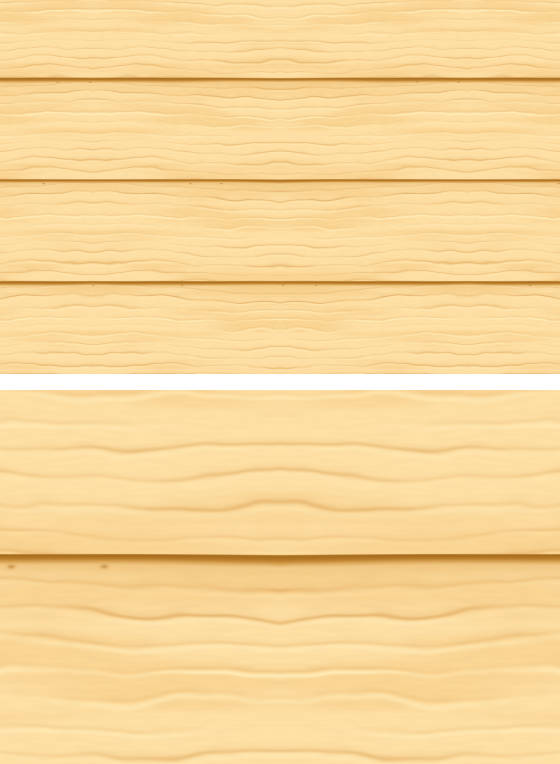
Top: the whole. Bottom: its middle third, enlarged.
Write a Shadertoy shader that draws this texture.

```glsl
#define BOARD_HEIGHT 0.2715
#define FIRST_SEAM 0.791
#define MIRROR_PERIOD 1.0
#define GRAIN_ROWS 11.0
#define GRAIN_DEPTH 0.85
#define BOARD_VARIATION 0.2
#define SEAM_WIDTH 0.0095
#define SHADOW_FADE 0.010
#define SPECK_CELL 0.09

const vec3 CREAM  = vec3(0.993, 0.875, 0.645);
const vec3 HONEY  = vec3(0.978, 0.835, 0.580);
const vec3 GROOVE = vec3(0.880, 0.670, 0.380);
const vec3 GLOW   = vec3(1.000, 0.920, 0.715);
const vec3 SHADOW = vec3(0.850, 0.630, 0.320);
const vec3 SEAM_DARK  = vec3(0.660, 0.430, 0.120);
const vec3 SEAM_LIGHT = vec3(0.800, 0.570, 0.240);

float hash(vec2 p) {
    return fract(sin(dot(p, vec2(127.1, 311.7))) * 43758.5);
}

vec2 gradient(vec2 cell) {
    float angle = 6.2832 * hash(cell);
    return vec2(cos(angle), sin(angle));
}

float gradientNoise(vec2 p) {
    vec2 i = floor(p), f = fract(p);
    vec2 u = f * f * f * (f * (f * 6.0 - 15.0) + 10.0);
    vec2 e = vec2(1.0, 0.0);
    float low  = mix(dot(gradient(i), f), dot(gradient(i + e), f - e), u.x);
    float high = mix(dot(gradient(i + e.yx), f - e.yx),
                     dot(gradient(i + 1.0), f - 1.0), u.x);
    return mix(low, high, u.y);
}

float bell(float x, float width) {
    x /= width;
    return exp(-x * x);
}

// Embossed wood grain: x is mirrored, v runs from 0 at a board's top to 1
vec3 woodGrain(float x, float v, float board) {
    float seed = board * BOARD_VARIATION;
    float tone = gradientNoise(vec2(x * 2.5 + seed, v * 5.0 + 7.0))
               + 0.5 * gradientNoise(vec2(x * 6.0, v * 18.0 + seed));
    vec3 color = mix(CREAM, HONEY, smoothstep(-0.15, 0.5, tone));

    // Long wavy rows, sagging toward the mirror axis near the top
    float rows = v * GRAIN_ROWS
               - 0.40 * cos(6.2832 * x / MIRROR_PERIOD) * (1.0 - v)
               + 0.75 * gradientNoise(vec2(x * 4.0 + 3.0, v * 2.5 + seed))
               + 0.38 * gradientNoise(vec2(x * 10.0 + seed, v * 6.0 + 20.0))
               + 0.14 * gradientNoise(vec2(x * 27.0, v * 11.0 + seed));
    float row = floor(rows + 0.5);
    float offset = rows - row;

    // Each line fades along its length; the top and bottom ones run on
    float middle = smoothstep(0.2, 0.35, v) * (1.0 - smoothstep(0.55, 0.7, v));
    float presence = smoothstep(-0.4, 0.2,
        gradientNoise(vec2(x * 4.5 + seed, row * 3.7 + 0.5)));
    float weight = mix(max(presence, 0.45), presence, middle)
                 * (0.55 + 0.45 * hash(vec2(row, 4.0)));

    // Soft slope above, crisp groove, bright lip below
    float slope = bell(offset, offset < 0.0 ? 0.24 : 0.08);
    float groove = bell(offset, 0.075);
    float lip = bell(offset - 0.19, 0.09);
    float dark = (0.28 * slope + 0.62 * groove) * mix(1.0, 0.35, middle);
    color = mix(color, GROOVE, GRAIN_DEPTH * weight * dark);
    color = mix(color, GLOW, weight * lip * mix(0.4, 0.95, middle));

    // Fine streaks
    return color + 0.016 * gradientNoise(vec2(x * 45.0, v * 70.0 + seed));
}

void mainImage(out vec4 fragColor, in vec2 fragCoord) {
    float pixel = 1.0 / iResolution.y;
    vec2 p = fragCoord * pixel;
    float centered = p.x - 0.5 * iResolution.x * pixel;
    float x = abs(fract(centered / MIRROR_PERIOD + 0.5) - 0.5) * MIRROR_PERIOD;

    // Overlapping boards with slightly uneven lower edges
    float nearest = floor((FIRST_SEAM - p.y) / BOARD_HEIGHT + 0.5);
    float wobble = 0.002 * gradientNoise(vec2(x * 4.0, nearest * 2.3 + 0.4));
    float v = (FIRST_SEAM + wobble - p.y) / BOARD_HEIGHT;
    float board = floor(v);
    vec3 color = woodGrain(x, v - board, board);

    // Shadow cast below each edge, then the dark gap itself
    float below = (v - nearest) * BOARD_HEIGHT;
    float edge = smoothstep(-pixel, pixel, below);
    float shade = edge * exp(-max(below, 0.0) / SHADOW_FADE);
    float width = SEAM_WIDTH
                * (1.0 + 0.5 * gradientNoise(vec2(x * 5.0 + 9.0, nearest + 0.5)));
    float gap = edge * (1.0 - smoothstep(0.5 * width, 1.3 * width, below));
    vec3 seam = mix(SEAM_DARK, SEAM_LIGHT, smoothstep(0.1, 0.9, below / width));
    color = mix(color, SHADOW, 0.8 * shade);
    color = mix(color, seam, gap);

    // Sparse dirt specks caught under the edge
    float cell = floor(p.x / SPECK_CELL);
    vec2 id = vec2(cell, nearest + 10.0);
    vec2 speck = vec2((cell + 0.2 + 0.6 * hash(id)) * SPECK_CELL, 0.011);
    float dist = length((vec2(p.x, below) - speck) * vec2(0.6, 1.0));
    float dirt = step(0.75, hash(id + 31.0)) * bell(dist, 0.002);
    color = mix(color, SEAM_DARK, 0.5 * dirt);

    fragColor = vec4(clamp(color, 0.0, 1.0), 1.0);
}
```
